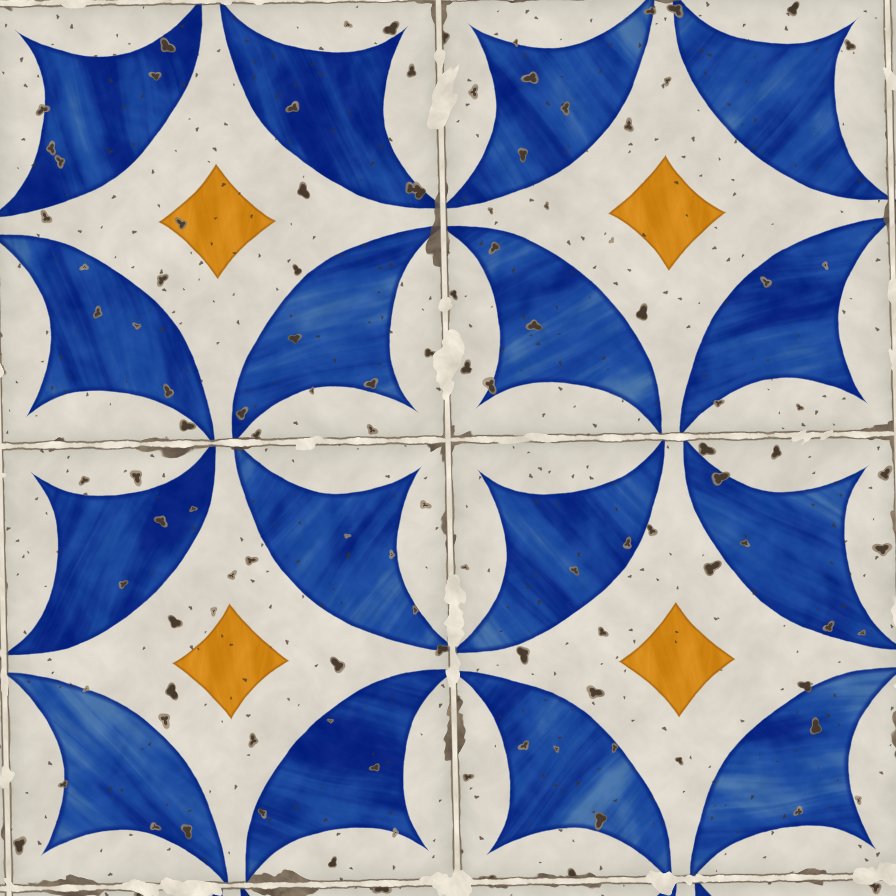
This pattern is drawn by a Shadertoy shader. Its source:

```glsl
// Hand-painted glazed tiles, two across and two down, with blue fans, white leaves and an amber diamond.
// Arcs cut each fan in a mirrored quadrant; layered sines give brush strokes and ragged joints,
// and cellular noise scatters pits and chips over the glaze.

const vec2  JOINT_CROSS  = vec2(0.5, 0.509);   // where the four tiles meet
const vec2  TILE_SIZE    = vec2(0.501, 0.494);
const vec2  TILE_SKEW    = vec2(0.022, -0.014);
const float TILE_JITTER  = 0.025;
const float FAN_RADIUS   = 0.96;               // in half tiles
const float LEAF_HALF    = 0.475;
const float LEAF_DEPTH   = 0.245;
const float DIAMOND_HALF = 0.26;
const float DIAMOND_BOW  = 0.7;                // centre of the concave side arcs
const float OUTLINE      = 0.0035;
const float GROUT_HALF   = 0.0030;
const float SEAM_HALF    = 0.0046;

const vec3 GLAZE      = vec3(0.86, 0.84, 0.79);
const vec3 BLUE_DARK  = vec3(0.03, 0.14, 0.50);
const vec3 BLUE_MID   = vec3(0.11, 0.29, 0.62);
const vec3 BLUE_LIGHT = vec3(0.29, 0.46, 0.67);
const vec3 AMBER      = vec3(0.82, 0.53, 0.09);
const vec3 AMBER_DARK = vec3(0.58, 0.33, 0.06);
const vec3 GROUT      = vec3(0.90, 0.87, 0.81);
const vec3 CLAY       = vec3(0.55, 0.48, 0.39);
const vec3 PIT        = vec3(0.24, 0.19, 0.15);

vec2 hash2(vec2 p) {
    vec3 h = fract(vec3(p.xyx) * vec3(0.1031, 0.1030, 0.0973));
    h += dot(h, h.yzx + 33.33);
    return fract((h.xx + h.yz) * h.zy);
}

mat2 rotate(float a) {
    float c = cos(a), s = sin(a);
    return mat2(c, s, -s, c);
}

// Layered, warped sines, about -0.8 to 0.8; a small turn keeps the streak direction.
float waves(vec2 p, float turn) {
    float sum = 0.0, amp = 0.5;
    mat2 spin = rotate(turn);
    for (int i = 0; i < 5; i++) {
        p += 0.6 * sin(p.yx * 0.8 + float(i));
        sum += amp * sin(p.x) * cos(p.y * 0.9);
        p = spin * p * 1.85 + 1.7;
        amp *= 0.62;
    }
    return sum;
}

float fill(float d) {
    float aa = 0.9 / iResolution.y;
    return 1.0 - smoothstep(-aa, aa, d);
}

// Distance to the nearest randomly kept, ragged pit.
float pits(vec2 uv, float cells, float keep, float radius) {
    vec2 cell = floor(uv * cells);
    float d = 1.0;
    for (int y = -1; y <= 1; y++)
    for (int x = -1; x <= 1; x++) {
        vec2 c = cell + vec2(x, y);
        vec2 at = hash2(c + cells), kind = hash2(c + cells + 71.0);
        vec2 o = rotate(kind.y * 6.28) * (uv - (c + at) / cells);
        float size = radius * mix(0.35, 1.0, fract(kind.y * 17.0));
        float ragged = 1.0 + 0.22 * sin(3.0 * atan(o.y, o.x) + 40.0 * at.x);
        if (kind.x < keep) d = min(d, length(o * vec2(0.8, 1.3)) - size * ragged);
    }
    return d;
}

// Blue quarter fan: a disc round the tile corner, less a leaf along each edge.
float fanShape(vec2 q) {
    float r = (LEAF_HALF * LEAF_HALF + LEAF_DEPTH * LEAF_DEPTH) / (2.0 * LEAF_DEPTH);
    vec2 centre = vec2(LEAF_HALF, LEAF_DEPTH - r);
    float leaves = min(length(q - centre), length(q - centre.yx)) - r;
    return max(length(q) - FAN_RADIUS, -leaves);
}

float diamondShape(vec2 a) {
    float r = length(vec2(DIAMOND_BOW - DIAMOND_HALF, DIAMOND_BOW));
    return max(r - length(a - DIAMOND_BOW), (a.x + a.y - DIAMOND_HALF) * 0.707);
}

vec3 brushedBlue(vec2 q, vec2 quadrant) {
    vec2 seed = hash2(quadrant + 19.0);
    vec2 s = rotate(seed.x * 3.1) * q + seed * 9.0;
    float streak = waves(s * vec2(15.0, 1.6), 0.06);
    float wash = waves(s * 3.5, 0.9);
    float tone = 0.42 + 0.42 * streak + 0.4 * wash + 0.4 * (seed.y - 0.5);
    vec3 blue = mix(BLUE_DARK, BLUE_MID, smoothstep(0.05, 0.55, tone));
    return mix(blue, BLUE_LIGHT, smoothstep(0.5, 1.0, tone));
}

void mainImage(out vec4 fragColor, in vec2 fragCoord) {
    vec2 uv = fragCoord / iResolution.xy;
    float rough = waves(uv * 90.0, 0.8), patchy = waves(uv * 23.0, 1.1);

    // Slightly skewed tile grid; paint drifts a little from tile to tile
    vec2 s = uv - JOINT_CROSS;
    vec2 grid = (s + TILE_SKEW * s.yx) / TILE_SIZE;
    vec2 tile = floor(grid);
    vec2 p = 2.0 * fract(grid) - 1.0 + TILE_JITTER * (hash2(tile + 5.0) - 0.5);
    p += 0.006 * sin(p.yx * 11.0 + tile * 3.0);
    float toCanvas = 0.5 * TILE_SIZE.y;

    // Glaze and painted shapes
    vec3 col = GLAZE + 0.035 * patchy + 0.025 * rough;
    vec2 q = 1.0 - abs(p);
    float fan = fanShape(q) * toCanvas + 0.0006 * rough;
    vec3 blue = brushedBlue(q, tile * 2.0 + step(0.0, p));
    blue = mix(blue, BLUE_DARK, 0.75 * smoothstep(-2.0 * OUTLINE, -0.3 * OUTLINE, fan));
    col = mix(col, blue + 0.03 * rough, fill(fan));
    float diamond = diamondShape(abs(p)) * toCanvas + 0.0005 * rough;
    vec3 amber = AMBER + 0.06 * waves(p * vec2(30.0, 9.0), 0.1);
    amber = mix(amber, AMBER_DARK, 0.7 * smoothstep(-OUTLINE, 0.0, diamond));
    col = mix(col, amber, fill(diamond));

    // Pits: clay rim round a dark core, plus fine specks
    float chip = pits(uv, 15.0, 0.45, 0.0085);
    col = mix(col, CLAY + 0.15 * rough, 0.9 * fill(chip));
    col = mix(col, PIT, 0.85 * fill(chip + 0.0024 + 0.002 * rough));
    col = mix(col, PIT, 0.7 * fill(pits(uv, 42.0, 0.32, 0.0021)));

    // Joints: worn clay edges, flaked plaster and pale grout
    vec2 j = abs(fract(grid + 0.5) - 0.5) * TILE_SIZE + 0.0012 * vec2(rough, -rough);
    float joint = min(j.x, j.y);
    col *= 1.0 - 0.12 * exp(-joint * 90.0);
    float wear = joint - SEAM_HALF - 0.022 * max(patchy - 0.3, 0.0);
    col = mix(col, mix(CLAY, PIT, 0.5 + 0.5 * rough), 0.85 * fill(wear));
    float flake = joint - GROUT_HALF - 0.035 * max(-patchy - 0.35, 0.0) - 0.001 * rough;
    col = mix(col, GROUT + 0.08 * rough, fill(flake));

    fragColor = vec4(clamp(col, 0.0, 1.0), 1.0);
}
```
